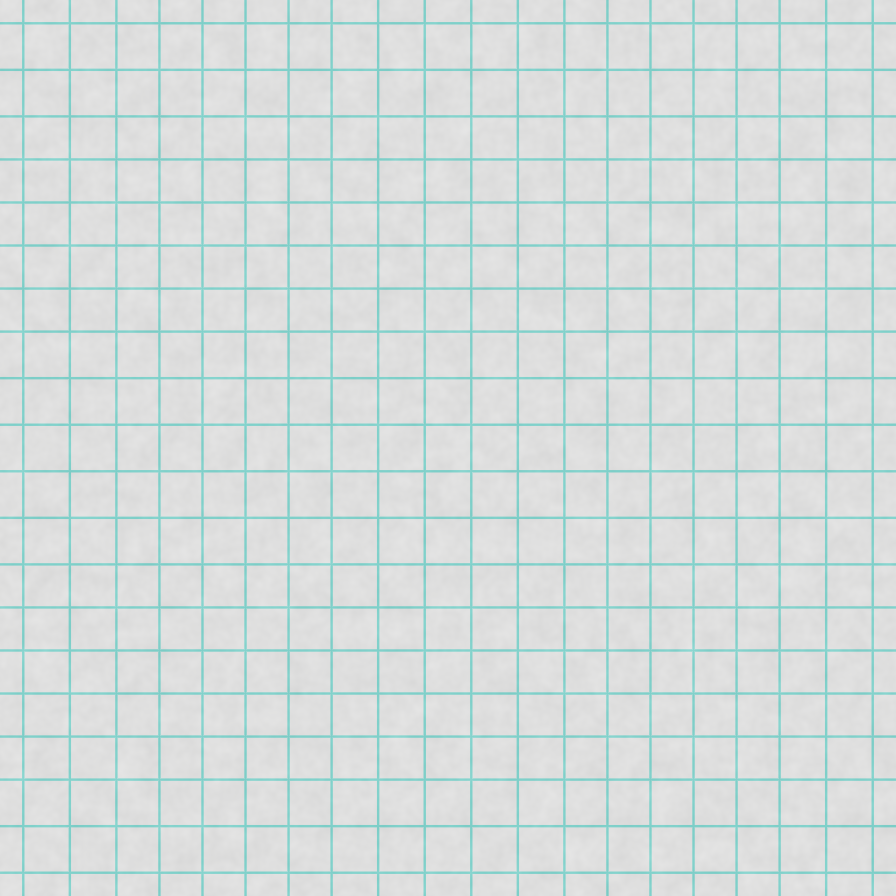
This pattern is drawn by a WebGL 1 fragment shader. Its source:

```glsl
precision highp float;
// Squared paper: thin teal rules with slightly uneven spacing on mottled pale grey stock.

#define CELLS 20.0                     // repeats across and down
#define RULE_WIDTH 0.0027              // in canvas widths
#define DRIFT 0.0049                   // largest shift of a rule from even spacing
#define DRIFT_WAVES 2.0                // cycles of uneven spacing per canvas
#define PAPER vec3(0.873, 0.873, 0.872)
#define INK vec3(0.500, 0.818, 0.793)
#define GRAIN 0.022                    // strength of the paper mottling
#define GRAIN_SCALE 32.0               // coarsest mottles across the canvas
#define INK_WEAR 0.08                  // patchiness of the ink

uniform vec2 u_resolution;

// Unit gradient for a lattice point
vec2 latticeGradient(vec2 cell) {
  vec3 p = fract(vec3(cell.xyx) * vec3(0.1031, 0.1030, 0.0973));
  p += dot(p, p.yzx + 33.33);
  float angle = 6.28319 * fract((p.x + p.y) * p.z);
  return vec2(cos(angle), sin(angle));
}

float cornerValue(vec2 cell, vec2 f, vec2 corner, float period) {
  return dot(latticeGradient(mod(cell + corner, period)), f - corner);
}

// Gradient noise that wraps after a whole period
float gradientNoise(vec2 p, float period) {
  vec2 cell = floor(p);
  vec2 f = fract(p);
  vec2 s = f * f * f * (f * (f * 6.0 - 15.0) + 10.0);
  float low = mix(cornerValue(cell, f, vec2(0.0, 0.0), period),
                  cornerValue(cell, f, vec2(1.0, 0.0), period), s.x);
  float high = mix(cornerValue(cell, f, vec2(0.0, 1.0), period),
                   cornerValue(cell, f, vec2(1.0, 1.0), period), s.x);
  return mix(low, high, s.y);
}

// Three octaves of paper fibre
float paperGrain(vec2 uv) {
  float sum = 0.0;
  float weight = 1.0;
  float period = GRAIN_SCALE;
  for (int i = 0; i < 3; i++) {
    sum += weight * gradientNoise(uv * period, period);
    weight *= 0.8;
    period *= 2.0;
  }
  return sum;
}

// Triangle wave: zero at 0, falling first, range -1 to 1
vec2 triangleWave(vec2 t) {
  return 4.0 * abs(fract(t + 0.75) - 0.5) * -1.0 + 1.0;
}

// Shift of the rules near a position
vec2 ruleDrift(vec2 uv) {
  return DRIFT * triangleWave(uv * DRIFT_WAVES + 0.5);
}

// Distance to the nearest vertical (x) and horizontal (y) rule
vec2 ruleDistance(vec2 uv) {
  vec2 even = uv - ruleDrift(uv);
  vec2 centre = (floor(even * CELLS) + 0.5) / CELLS;
  return abs(uv - centre - ruleDrift(centre));
}

void main() {
  vec2 uv = gl_FragCoord.xy / u_resolution;
  vec2 pixel = 1.0 / u_resolution;

  // Rules, smoothed over one pixel
  vec2 cover = clamp((0.5 * RULE_WIDTH - ruleDistance(uv)) / pixel + 0.5, 0.0, 1.0);
  float ink = max(cover.x, cover.y);

  // Paper and ink share the same grain
  float grain = paperGrain(uv);
  ink *= 1.0 - INK_WEAR * clamp(grain, 0.0, 1.0);
  vec3 colour = mix(PAPER, INK, ink) + GRAIN * grain;

  gl_FragColor = vec4(colour, 1.0);
}
```
